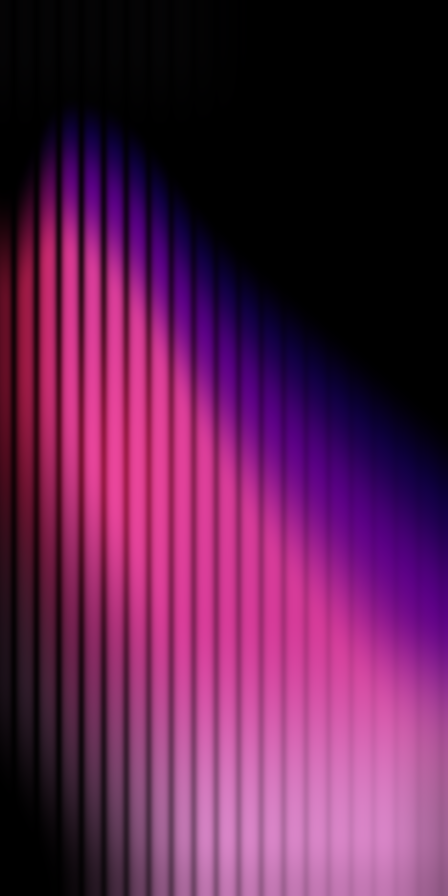
This background is drawn by a Shadertoy shader. Its source:

```glsl
const vec3 NAVY = vec3(0.05, 0.0, 0.25);
const vec3 PURPLE = vec3(0.36, 0.0, 0.53);
const vec3 PINK = vec3(0.84, 0.23, 0.60);
const vec3 HOT_PINK = vec3(0.95, 0.29, 0.61);
const vec3 CRIMSON = vec3(0.95, 0.13, 0.35);
const vec3 PALE_PINK = vec3(0.85, 0.52, 0.78);
const vec3 HAZE = vec3(0.018, 0.016, 0.020);
const float RIB_WIDTH = 0.0502;
const float RIB_OFFSET = 0.031;
const float GROOVE_SIZE = 0.17;

float bell(float x, float center, float width) {
    float d = (x - center) / width;
    return exp(-d * d);
}

// Height of the upper border of the glow
float glowEdge(float x) {
    return 0.945 - 0.43 * x - 0.15 * bell(x, 0.0, 0.09) + 0.04 * bell(x, 0.29, 0.14);
}

// Black to navy, purple and pink with growing depth
vec3 glowRamp(float t) {
    vec3 color = NAVY * smoothstep(-0.04, 0.24, t);
    color = mix(color, PURPLE, smoothstep(0.14, 0.58, t));
    return mix(color, PINK, smoothstep(0.48, 1.10, t));
}

vec3 glow(vec2 uv, float core) {
    float depth = (glowEdge(uv.x) - uv.y) / (0.12 + 0.27 * uv.x);
    float leftness = 1.0 - smoothstep(0.0, 0.2, uv.x);
    vec3 color = glowRamp(depth);
    color = mix(color, CRIMSON * smoothstep(0.0, 1.1, depth), leftness);
    color = mix(color, HOT_PINK, 0.7 * core * (1.0 - leftness) * smoothstep(0.7, 1.3, depth));

    // Pale pool along the bottom, rising at the left
    float pool = 1.0 - smoothstep(0.06 + 0.16 * leftness, 0.32 + 0.18 * leftness, uv.y);
    color = mix(color, PALE_PINK, pool);

    // Shadow from the left, widest at the bottom
    float shadowStart = mix(0.1, -0.12, smoothstep(0.0, 0.25, uv.y));
    float shadowEnd = mix(0.5, 0.17, smoothstep(0.15, 0.6, uv.y));
    color *= smoothstep(shadowStart, shadowEnd, uv.x);

    // Dimmer right and bottom borders
    color *= 1.0 - 0.25 * smoothstep(0.85, 1.0, uv.x) * pool;
    return color * (1.0 - 0.1 * (1.0 - smoothstep(0.0, 0.07, uv.y)));
}

// Dark grooves between the glass ribs, fading to the right
vec3 ribShade(vec2 uv, float core) {
    float p = fract((uv.x - RIB_OFFSET) / RIB_WIDTH + 0.5) - 0.5;
    float groove = 0.8 * bell(p, 0.0, GROOVE_SIZE) + 0.2 * (0.5 + 0.5 * cos(6.28318 * p));
    float strength = mix(0.9, 0.08, smoothstep(0.1, 0.9, uv.x));
    strength *= mix(0.65, 1.0, max(smoothstep(0.1, 0.75, uv.y), 1.0 - smoothstep(0.1, 0.4, uv.x)));
    vec3 absorption = mix(vec3(1.0), vec3(0.45, 0.85, 0.75), core);
    return 1.0 - groove * strength * absorption;
}

void mainImage(out vec4 fragColor, in vec2 fragCoord) {
    vec2 uv = fragCoord / iResolution.xy;
    float core = bell(uv.x, 0.27, 0.2) * bell(uv.y, 0.48, 0.17);
    vec3 color = glow(uv, core);
    color += HAZE * smoothstep(0.84, 0.95, uv.y) * (1.0 - smoothstep(0.35, 0.6, uv.x));
    color *= ribShade(uv, core);
    fragColor = vec4(clamp(color, 0.0, 1.0), 1.0);
}
```
